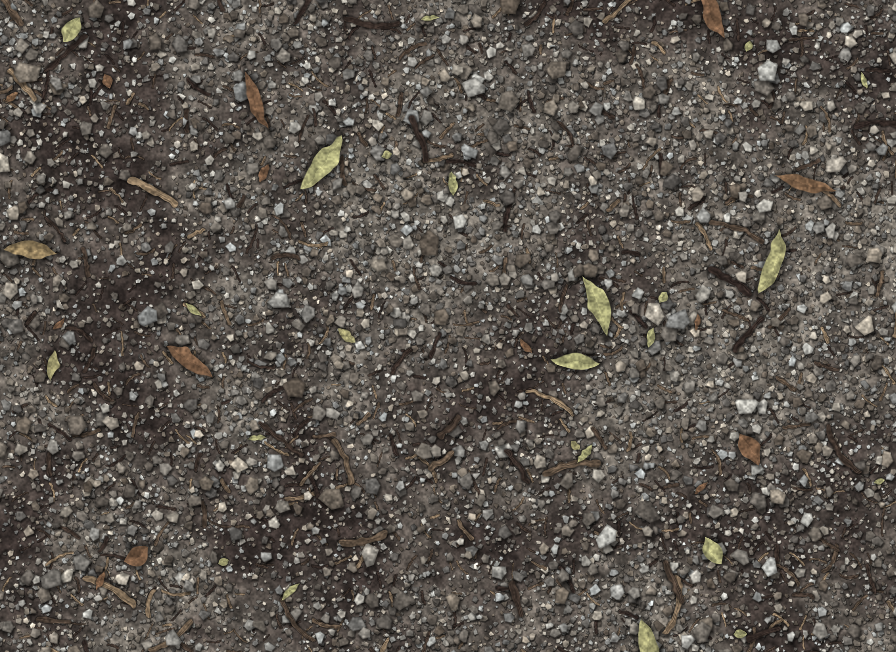
This texture is drawn by a WebGL 2 fragment shader. Its source:

```glsl
#version 300 es
precision highp float;
// Forest path: damp soil strewn with grit, angular gravel, twigs and fallen leaves.
// Noise makes the soil and its stony patches; jittered grids scatter stones
// (cut by random half-planes) and slivers (bent capsules and lenses) over it.

#define SOIL_DARK vec3(0.185, 0.160, 0.150)
#define SOIL_DUST vec3(0.390, 0.370, 0.342)
#define STONE_DARK vec3(0.300, 0.283, 0.265)
#define STONE_PALE vec3(0.640, 0.637, 0.615)
#define BARK_DARK vec3(0.160, 0.130, 0.118)
#define BARK_PALE vec3(0.460, 0.395, 0.315)
#define LEAF_BROWN vec3(0.380, 0.290, 0.220)
#define LEAF_LIME vec3(0.530, 0.525, 0.375)
#define EXPOSURE 1.20
#define GRAIN 0.38
#define LIGHT vec2(-0.45, 0.89)

uniform vec2 u_resolution;
out vec4 fragColor;

float hash(vec2 p) {
    return fract(sin(dot(p, vec2(127.1, 311.7))) * 43758.5);
}

float noise(vec2 p) {
    vec2 i = floor(p), f = fract(p);
    f = f * f * (3.0 - 2.0 * f);
    return mix(mix(hash(i), hash(i + vec2(1, 0)), f.x),
               mix(hash(i + vec2(0, 1)), hash(i + vec2(1, 1)), f.x), f.y);
}

float fbm(vec2 p) {
    float sum = 0.0, amp = 0.5;
    for (int i = 0; i < 5; i++) {
        sum += amp * noise(p);
        p = mat2(1.6, 1.2, -1.2, 1.6) * p + 7.3;
        amp *= 0.5;
    }
    return sum;
}

mat2 rotation(float a) {
    return mat2(cos(a), sin(a), -sin(a), cos(a));
}

// Distance to a chipped pebble: the overlap of five jittered half-planes.
float pebbleDistance(vec2 q, float radius, vec2 key) {
    float turn = hash(key + 5.1) * 6.28;
    float d = length(q) - radius * 1.2;
    for (int i = 0; i < 5; i++) {
        float k = float(i);
        float a = turn + k * 1.257 + 0.7 * hash(key + k + 9.7);
        float reach = radius * (0.55 + 0.5 * hash(key + k * 2.3 + 31.0));
        d = max(d, dot(q, vec2(cos(a), sin(a))) - reach);
    }
    return d;
}

// One layer of gravel, each stone with a contact shadow and a lit upper side.
void addStones(inout vec3 col, vec2 p, float cells, float chance, float seed) {
    vec2 g = p * cells;
    float edge = 0.7 * cells / u_resolution.y;
    for (int y = -1; y <= 1; y++)
    for (int x = -1; x <= 1; x++) {
        vec2 cell = floor(g) + vec2(x, y);
        vec2 key = cell + seed * 17.3;
        if (hash(key) > chance) continue;
        vec2 q = g - cell - vec2(hash(key + 1.7), hash(key + 2.9));
        float radius = mix(0.24, 0.52, hash(key + 3.3));
        if (length(q) > radius * 1.6 + edge) continue;
        float d = pebbleDistance(q, radius, key);
        float under = pebbleDistance(q + LIGHT * 0.13, radius, key);
        col *= 1.0 - 0.5 * (1.0 - smoothstep(-0.08, 0.16, under));
        vec3 stone = mix(STONE_DARK, STONE_PALE, pow(hash(key + 4.1), 1.6));
        stone *= mix(vec3(1.05, 1.0, 0.94), vec3(0.97, 1.0, 1.03), hash(key + 6.7));
        stone *= 0.98 + 0.15 * dot(q, LIGHT) / radius;
        stone *= 0.8 + 0.4 * noise(p * 170.0 + seed);
        stone *= mix(0.76, 1.0, smoothstep(0.0, 0.1, -d));
        col = mix(col, stone, 1.0 - smoothstep(-edge, edge, d));
    }
}

// One layer of slivers: capsule twigs (leafy = 0) or pointed leaves (leafy = 1).
void addSlivers(inout vec3 col, vec2 p, float cells, float chance, float width, float leafy, float seed) {
    vec2 g = p * cells;
    float edge = 0.7 * cells / u_resolution.y;
    for (int y = -1; y <= 1; y++)
    for (int x = -1; x <= 1; x++) {
        vec2 cell = floor(g) + vec2(x, y);
        vec2 key = cell + seed * 23.9;
        if (hash(key) > chance) continue;
        vec2 q = g - cell - vec2(hash(key + 1.3), hash(key + 2.1));
        q = rotation(hash(key + 3.7) * 6.28) * q;
        float len = mix(0.16, 0.42, hash(key + 4.9)) * mix(1.0, 0.75, leafy);
        q.y += (hash(key + 5.3) - 0.5) * 1.2 * q.x * q.x + 0.05 * (noise(q * 11.0 + key) - 0.5);
        float w = width * mix(0.6, 1.3, hash(key + 6.1));
        float twig = length(vec2(max(abs(q.x) - len, 0.0), q.y)) - w;
        float leaf = abs(q.y) - w * (1.0 - q.x * q.x / (len * len));
        float d = mix(twig, leaf, leafy);
        float tone = hash(key + 7.9);
        vec3 bark = mix(BARK_DARK, BARK_PALE, tone * tone);
        bark *= 0.7 + 0.6 * noise(q * vec2(8.0, 3.0 / w) + key);
        vec3 blade = mix(LEAF_BROWN, LEAF_LIME, smoothstep(0.25, 0.6, tone));
        blade *= 0.78 + 0.4 * noise(q * 22.0 + key) + 0.06 * sign(q.y);
        col *= 1.0 - 0.45 * (1.0 - smoothstep(0.0, w * 0.9, d));
        col = mix(col, mix(bark, blade, leafy), 1.0 - smoothstep(-edge, edge, d));
    }
}

void main() {
    vec2 p = gl_FragCoord.xy / u_resolution.y;

    // Soil with dusty patches and fine crumbs
    float stony = smoothstep(0.12, 0.76, fbm(p * 5.0 + 3.0));
    float dust = smoothstep(0.25, 0.75, fbm(p * 11.0 + 40.0) * 0.65 + stony * 0.3);
    vec3 col = mix(SOIL_DARK, SOIL_DUST, dust);
    col *= 0.45 + 1.15 * fbm(p * 60.0);

    // Litter from fine to coarse
    addStones(col, p, 130.0, 0.3 + 0.4 * stony, 1.0);
    addStones(col, p, 85.0, 0.2 + 0.35 * stony, 2.0);
    addSlivers(col, p, 30.0, 0.75 - 0.3 * stony, 0.05, 0.0, 3.0);
    addStones(col, p, 56.0, 0.12 + 0.32 * stony, 4.0);
    addSlivers(col, p, 19.0, 0.4, 0.05, 0.0, 5.0);
    addStones(col, p, 38.0, 0.06 + 0.18 * stony, 6.0);
    addSlivers(col, p, 10.0, 0.2, 0.045, 0.0, 7.0);
    addStones(col, p, 27.0, 0.06, 8.0);
    addSlivers(col, p, 6.0, 0.32, 0.075, 1.0, 9.0);
    addSlivers(col, p, 16.0, 0.1, 0.1, 1.0, 10.0);

    // Fine grain over everything
    col *= EXPOSURE + GRAIN * (noise(p * 210.0) + noise(p * 340.0 + 9.0) - 1.0);
    fragColor = vec4(clamp(col, 0.0, 1.0), 1.0);
}
```
